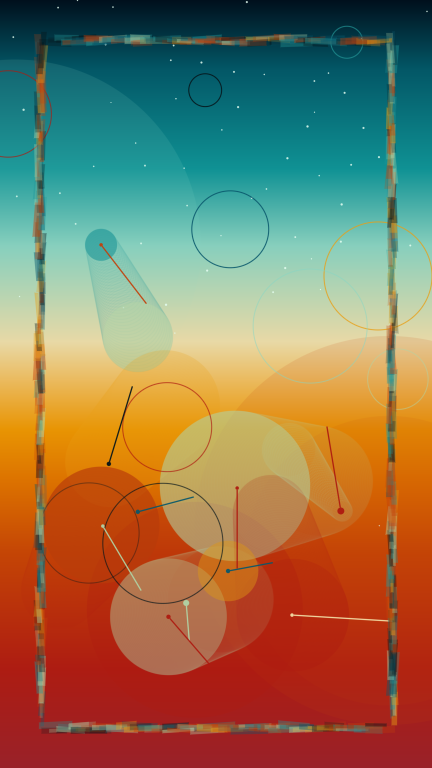
This background is drawn by a Shadertoy shader. Its source:

```glsl
// A dusk gradient with stars, translucent discs and swept circles, thin rings,
// dotted needles and a border of loose brush strokes. Everything is layered
// back to front from distance functions, in units of the canvas width.
const vec3 INK = vec3(.02, .08, .10), PETROL = vec3(.03, .34, .42), TEAL = vec3(.14, .60, .60);
const vec3 AQUA = vec3(.52, .84, .77), MIST = vec3(.69, .83, .65), CREAM = vec3(.95, .87, .65);
const vec3 AMBER = vec3(.91, .62, .08), RUST = vec3(.76, .25, .04), RED = vec3(.68, .10, .06);

// Hash without sine
float hash(vec2 p) {
    vec3 q = fract(p.xyx * .1031);
    q += dot(q, q.yzx + 33.33);
    return fract((q.x + q.y) * q.z);
}

// Blends a tint inside distance d with a smooth edge
void paint(inout vec3 col, float d, vec3 tint, float alpha) {
    float px = .7 / iResolution.x;
    col = mix(col, tint, alpha * smoothstep(px, -px, d));
}

// Vertical gradient; each stop is a colour and its height
vec3 dusk(float h) {
    const vec4 stops[12] = vec4[12](
        vec4(.60, .13, .16, .00), vec4(.68, .11, .07, .13), vec4(.77, .27, .02, .28),
        vec4(.86, .44, .00, .37), vec4(.91, .58, .01, .44), vec4(.92, .73, .37, .505),
        vec4(.91, .85, .65, .555), vec4(.70, .83, .70, .625), vec4(.53, .81, .74, .68),
        vec4(.06, .57, .58, .78), vec4(.01, .34, .40, .91), vec4(.00, .06, .11, 1.));
    vec3 c = stops[0].rgb;
    for (int i = 1; i < 12; i++)
        c = mix(c, stops[i].rgb, clamp((h - stops[i-1].w) / (stops[i].w - stops[i-1].w), 0., 1.));
    return c;
}

// Circles are given as centre and radius
void disc(inout vec3 col, vec2 p, vec3 c, vec3 tint, float alpha) {
    paint(col, length(p - c.xy) - c.z, tint, alpha);
}
void ring(inout vec3 col, vec2 p, vec3 c, vec3 tint, float alpha) {
    paint(col, abs(length(p - c.xy) - c.z) - .0012, tint, alpha);
}

// Convex hull of two circles
float hullDistance(vec2 p, vec3 a, vec3 b) {
    vec2 axis = b.xy - a.xy;
    p -= a.xy;
    float h = dot(axis, axis), dr = a.z - b.z;
    vec2 q = vec2(abs(p.x * axis.y - p.y * axis.x), dot(p, axis)) / h;
    vec2 c = vec2(sqrt(h - dr * dr), dr);
    float k = c.x * q.y - c.y * q.x;
    if (k < 0.) return length(p) - a.z;
    return k > c.x ? length(p - axis) - b.z : dot(c, q) - a.z;
}

// Filled hull traced by a train of faint outlines
void sweep(inout vec3 col, vec2 p, vec3 a, vec3 b, vec3 tint, float fill, float trace) {
    float d = hullDistance(p, a, b);
    if (d > .01) return;
    paint(col, d, tint, fill);
    for (int i = 0; i <= 36; i++) ring(col, p, mix(a, b, float(i) / 36.), tint, trace);
}

// Line from ends.xy to ends.zw with a dot at its start
void needle(inout vec3 col, vec2 p, vec4 ends, float size, vec3 tint) {
    vec2 v = ends.zw - ends.xy, q = p - ends.xy;
    float t = clamp(dot(q, v) / dot(v, v), 0., 1.);
    paint(col, min(length(q - v * t) - .0015, length(q) - size), tint, .95);
}

void stars(inout vec3 col, vec2 p) {
    vec2 id = floor(p / .075);
    vec2 spot = .1 + .8 * vec2(hash(id + 7.), hash(id + 31.));
    float seen = step(hash(id + 53.), .65 * smoothstep(.8, 1.6, p.y));
    float size = mix(.0012, .0026, hash(id + 71.));
    paint(col, length(p - (id + spot) * .075) - size, vec3(.9, 1., .95), seen * .85);
}

// One border side: overlapping, slightly tilted strokes
void brushSide(inout vec3 col, vec2 p, float len, float seed) {
    const vec3 pigments[7] = vec3[7](RUST, PETROL, AMBER, INK, MIST, RUST, TEAL);
    if (abs(p.y) > .035) return;
    for (int i = 0; i < 18; i++) {
        float id = floor(p.x / .018) + float(i / 2 - 4);
        if (id < 0. || id * .018 > len) continue;
        vec2 k = vec2(id + 11., seed + float(i % 2) * 17.);
        vec2 q = p - vec2((id + hash(k)) * .018, (hash(k + 3.) - .5) * .014);
        q.y += q.x * (hash(k + 5.) - .5) * .2;
        vec2 box = abs(q) - vec2(.022 + .022 * hash(k + 8.), .003 + .006 * hash(k + 13.));
        paint(col, max(box.x, box.y), pigments[int(hash(k + 21.) * 6.99)], .2 + .25 * hash(k + 29.));
    }
}

void mainImage(out vec4 fragColor, in vec2 fragCoord) {
    vec2 p = fragCoord / iResolution.x;
    vec3 col = dusk(fragCoord.y / iResolution.y);
    stars(col, p);
    // Broad background discs
    disc(col, p, vec3(.035, 1.21, .43), AQUA, .13 * smoothstep(.95, 1.4, p.y));
    disc(col, p, vec3(.9, .55, .45), RUST, .13); disc(col, p, vec3(.9, .48, .335), RUST, .09);
    disc(col, p, vec3(.451, .366, .25), RED, .3);
    // Swept circles and their solid ends
    vec3 sun = vec3(.544, .653, .174), pearl = vec3(.39, .35, .135), ember = vec3(.234, .5625, .135);
    vec3 head = vec3(.234, 1.211, .037), tail = vec3(.319, .998, .081), plum = vec3(.678, .354, .13);
    sweep(col, p, head, tail, TEAL, .1, .06);
    disc(col, p, tail, MIST, .45); disc(col, p, head, TEAL, .65);
    sweep(col, p, vec3(.382, .84, .127), vec3(.255, .708, .104), AMBER, .22, .02);
    sweep(col, p, ember, vec3(.139, .412, .09), RED, .08, .02); disc(col, p, ember, RUST * .95, .65);
    sweep(col, p, sun, vec3(.736, .664, .127), MIST, .12, .025); disc(col, p, sun, MIST, .5);
    sweep(col, p, vec3(.627, .59, .088), plum, RED, .18, .025); disc(col, p, plum, RED, .25);
    sweep(col, p, vec3(.669, .736, .062), vec3(.792, .595, .024), MIST, .12, .06);
    sweep(col, p, pearl, vec3(.51, .39, .123), MIST, .1, .03); disc(col, p, pearl, MIST, .36);
    disc(col, p, vec3(.528, .456, .07), AMBER * .95, .45);
    // Thin rings
    ring(col, p, vec3(.475, 1.569, .038), INK, .9); ring(col, p, vec3(.533, 1.247, .089), PETROL, .9);
    ring(col, p, vec3(.803, 1.68, .037), TEAL, .7); ring(col, p, vec3(.019, 1.514, .1), RED, .7);
    ring(col, p, vec3(.875, 1.139, .125), AMBER, .8); ring(col, p, vec3(.718, 1.023, .132), AQUA, .5);
    ring(col, p, vec3(.921, .9, .07), MIST, .5); ring(col, p, vec3(.387, .789, .103), RED, .7);
    ring(col, p, vec3(.377, .52, .139), INK, .7); ring(col, p, vec3(.206, .544, .116), INK, .4);
    // Needles
    needle(col, p, vec4(head.xy, .338, 1.076), .004, RUST);
    needle(col, p, vec4(.252, .704, .306, .882), .005, INK);
    needle(col, p, vec4(.319, .593, .447, .627), .005, PETROL);
    needle(col, p, vec4(.238, .56, .326, .412), .004, MIST);
    needle(col, p, vec4(.549, .648, .549, .463), .004, RED);
    needle(col, p, vec4(.789, .595, .757, .789), .008, RED);
    needle(col, p, vec4(.528, .456, .63, .475), .005, PETROL);
    needle(col, p, vec4(.431, .382, .438, .296), .007, MIST);
    needle(col, p, vec4(pearl.xy, .484, .241), .005, RED);
    needle(col, p, vec4(.676, .354, .907, .34), .004, CREAM);
    // Brushed border: left, right, bottom, top
    for (float i = 0.; i < 2.; i++) {
        brushSide(col, p.yx - vec2(.13, mix(.093, .907, i)), 1.53, 2. + 45. * i);
        brushSide(col, p - vec2(.125, mix(.093, 1.685, i)), .74, 91. + 42. * i);
    }
    fragColor = vec4(col, 1.);
}
```
